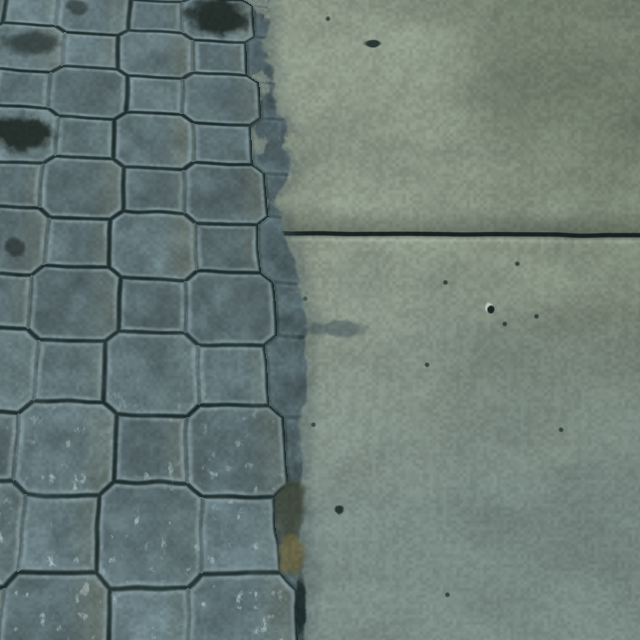
This texture is drawn by a Shadertoy shader. Its source:

```glsl
#define JOINT_WIDTH 0.0038
#define BEVEL_WIDTH 0.0105
#define OCT_HALF 0.58
#define SEAM_Y 0.364
#define GRIT 0.13
#define PAVER_COLOR vec3(0.355, 0.425, 0.44)
#define BEVEL_COLOR vec3(0.52, 0.60, 0.62)
#define DARK_COLOR vec3(0.09, 0.145, 0.145)
#define MORTAR_COLOR vec3(0.29, 0.355, 0.37)
#define WARM_CONCRETE vec3(0.545, 0.59, 0.53)
#define OLIVE_CONCRETE vec3(0.435, 0.48, 0.42)
#define COOL_CONCRETE vec3(0.455, 0.52, 0.51)

float hash(vec2 p) {
    return fract(sin(dot(p, vec2(127.1, 311.7))) * 43758.5453);
}

float noise(vec2 p) {
    vec2 i = floor(p), f = fract(p);
    f = f * f * (3.0 - 2.0 * f);
    return mix(mix(hash(i), hash(i + vec2(1, 0)), f.x),
               mix(hash(i + vec2(0, 1)), hash(i + vec2(1, 1)), f.x), f.y);
}

float fbm(vec2 p) {
    float sum = 0.0, amp = 0.5;
    for (int i = 0; i < 5; i++) {
        sum += amp * noise(p);
        p = mat2(1.6, 1.2, -1.2, 1.6) * p + 7.3;
        amp *= 0.5;
    }
    return sum / 0.97;
}

// Soft ellipse with a ragged rim
float blob(vec2 p, vec2 center, vec2 radius) {
    float r = length((p - center) / radius) + 0.7 * (fbm(p * 55.0) - 0.5);
    return 1.0 - smoothstep(0.6, 1.15, r);
}

// Octagon and square paving in perspective; also returns the column
vec3 pavers(vec2 p, out float column) {
    float y = p.y - 0.06 * (p.x - 0.22) * (1.0 - p.y);
    float scale = 0.0964 + 0.0525 * y;
    vec2 grid = vec2((p.x - 0.2435 + 0.011 * y) / scale,
                     24.59 * (y - 0.0234) / (y + 1.3796));
    grid += 0.035 * (vec2(noise(p * 28.0), noise(p * 28.0 + 40.0)) - 0.5);

    // Find the tile: corners of square cells belong to a neighbouring octagon
    vec2 cell = floor(grid + 0.5), q = grid - cell, a = abs(q);
    bool octagon = mod(cell.x + cell.y, 2.0) > 0.5;
    if (!octagon && max(a.x, a.y) > 1.0 - OCT_HALF) {
        cell += a.x > a.y ? vec2(sign(q.x), 0.0) : vec2(0.0, sign(q.y));
        octagon = true;
    }
    q = grid - cell;
    a = abs(q);
    float halfSize = octagon ? OCT_HALF : 1.0 - OCT_HALF;
    float chamfer = octagon ? (a.x + a.y - 1.0) * 0.707 : -1.0;
    float edge = -max(max(a.x, a.y) - halfSize, chamfer) * scale;
    column = cell.x;

    // Every second upright joint is only a shallow groove
    bool upright = a.x > a.y && a.x - halfSize > chamfer;
    float left = min(cell.x, cell.x + sign(q.x));
    float depth = upright && mod(left, 2.0) < 0.5 ? 0.12 : 0.95;
    depth *= 0.75 + 0.25 * noise(p * 35.0);

    // Stone face, bevel and joint
    vec3 col = PAVER_COLOR * (0.92 + 0.17 * hash(cell + 3.0));
    col *= 1.0 + 0.10 * smoothstep(0.35, 0.0, p.y) + 0.08 * smoothstep(0.75, 1.0, p.y);
    col *= 0.80 + 0.40 * fbm(p * 32.0 + cell * 5.0);
    col += 0.22 * smoothstep(0.66, 0.85, fbm(p * vec2(75.0, 55.0))) * smoothstep(0.5, 0.8, p.y);
    float warm = hash(cell + 17.0) * smoothstep(0.0, 0.5, q.x);
    col = mix(col, vec3(0.42, 0.44, 0.37), 0.45 * warm);
    float rim = smoothstep(JOINT_WIDTH * 0.4, JOINT_WIDTH * 1.3, edge)
              * (1.0 - smoothstep(BEVEL_WIDTH * 0.55, BEVEL_WIDTH * 1.25, edge));
    col = mix(col, BEVEL_COLOR, rim * (0.35 + 0.45 * noise(p * 45.0)));
    float aa = 1.0 / iResolution.y;
    float gap = 1.0 - smoothstep(JOINT_WIDTH * 0.5 - aa, JOINT_WIDTH * 1.25 + aa, edge);
    col = mix(col, DARK_COLOR, gap * depth);

    // Oil stains
    float stain = blob(p, vec2(0.035, 0.208), vec2(0.056, 0.031));
    stain = max(stain, blob(p, vec2(0.339, 0.027), vec2(0.055, 0.034)));
    stain = max(stain, 0.65 * blob(p, vec2(0.045, 0.067), vec2(0.045, 0.020)));
    stain = max(stain, 0.65 * blob(p, vec2(0.022, 0.386), vec2(0.016, 0.016)));
    stain = max(stain, 0.6 * blob(p, vec2(0.120, 0.012), vec2(0.020, 0.013)));
    return mix(col, vec3(0.12, 0.155, 0.14), 0.9 * stain);
}

vec3 concrete(vec2 p) {
    float cloud = fbm(p * vec2(5.0, 7.0) + 2.0);
    vec3 col = mix(WARM_CONCRETE, OLIVE_CONCRETE,
                   smoothstep(0.5, 1.0, p.x + 0.5 * (cloud - 0.5)) * (1.0 - 0.35 * smoothstep(0.2, 0.4, p.y)));
    col = mix(col, COOL_CONCRETE, smoothstep(0.35, 0.9, p.y + 0.3 * (cloud - 0.5)) * 0.8);
    col *= 0.89 + 0.22 * fbm(p * vec2(9.0, 16.0));

    // Small pits, one per sparse grid cell
    vec2 g = p * 11.0, id = floor(g);
    vec2 pit = vec2(hash(id + 5.0), hash(id + 9.0)) * 0.8 + 0.1;
    float pitMask = 1.0 - smoothstep(0.02, 0.055, length(g - id - pit));
    col = mix(col, DARK_COLOR, 0.7 * pitMask * step(0.88, hash(id + 1.0)));

    // Larger marks
    col = mix(col, DARK_COLOR, 0.85 * blob(p, vec2(0.583, 0.068), vec2(0.014, 0.006)));
    col = mix(col, DARK_COLOR, 0.85 * blob(p, vec2(0.530, 0.796), vec2(0.008, 0.008)));
    col = mix(col, vec3(0.72, 0.76, 0.72), blob(p, vec2(0.764, 0.480), vec2(0.007, 0.008)));
    col = mix(col, DARK_COLOR, blob(p, vec2(0.767, 0.483), vec2(0.006, 0.007)));
    col = mix(col, MORTAR_COLOR, 0.6 * blob(p, vec2(0.527, 0.514), vec2(0.052, 0.013)));

    // Seam with grime above and a pale lip below
    float d = p.y - SEAM_Y - 0.008 * (p.x - 0.45) - 0.002 * (noise(p * 22.0) - 0.5);
    col *= 1.0 - 0.22 * smoothstep(-0.045, 0.0, d) * (1.0 - smoothstep(0.0, 0.012, d));
    col += 0.07 * exp(-pow((d - 0.009) / 0.004, 2.0));
    return mix(col, DARK_COLOR * 0.8, 0.95 * (1.0 - smoothstep(0.0018, 0.0048, abs(d))));
}

void mainImage(out vec4 fragColor, in vec2 fragCoord) {
    vec2 uv = fragCoord / iResolution.xy;
    vec2 p = vec2(uv.x, 1.0 - uv.y); // y runs down, towards the viewer
    float column;
    vec3 col = pavers(p, column);

    // Ragged mortar strip beside the paving
    vec3 mortar = MORTAR_COLOR * (0.6 + 0.8 * fbm(p * 38.0));
    float crust = smoothstep(0.57, 0.67, fbm(p * vec2(30.0, 22.0) + 11.0));
    mortar = mix(mortar, WARM_CONCRETE, 0.75 * crust * (1.0 - smoothstep(0.4, 0.55, p.y)));
    if (column > 1.5) col = mix(mortar, col, 0.25);

    // Concrete slab
    float border = 0.418 + 0.052 * smoothstep(0.0, 0.8, p.y)
                 + 0.028 * exp(-pow((p.y - 0.51) / 0.09, 2.0))
                 + 0.018 * exp(-pow((p.y - 0.23) / 0.06, 2.0))
                 + 0.035 * (fbm(p * vec2(18.0, 26.0)) - 0.5);
    vec3 slab = concrete(p);
    slab = mix(slab, mortar, 0.35 * (1.0 - smoothstep(0.0, 0.035, p.x - border)));
    col = mix(col, slab, smoothstep(-0.003, 0.004, p.x - border));

    // Debris at the foot of the strip
    col = mix(col, vec3(0.25, 0.28, 0.23), 0.85 * blob(p, vec2(0.453, 0.795), vec2(0.026, 0.055)));
    col = mix(col, vec3(0.42, 0.40, 0.26), 0.8 * blob(p, vec2(0.455, 0.868), vec2(0.022, 0.034)));
    col = mix(col, DARK_COLOR, 0.85 * blob(p, vec2(0.470, 0.950), vec2(0.009, 0.055)));

    // Fine grit
    col *= 1.0 + GRIT * (noise(p * 190.0) - 0.5);
    fragColor = vec4(col, 1.0);
}
```
